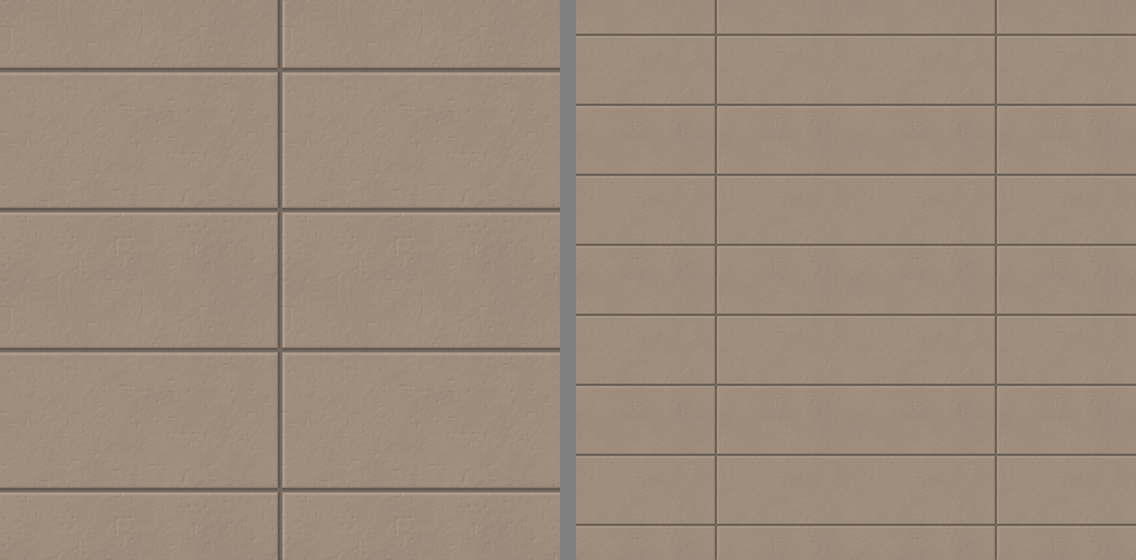
Left, the tile; right, the same tile 2 across and 2 down.
This texture is drawn by a three.js fragment shader. Its source:

```glsl
varying vec2 vUv;

float hash(vec2 p) {
  vec3 q = fract(p.xyx * vec3(0.1031, 0.1030, 0.0973));
  q += dot(q, q.yzx + 33.33);
  return fract((q.x + q.y) * q.z);
}

// Value noise that wraps every 'cells' cells
float wrapNoise(vec2 p, float cells) {
  p *= cells;
  vec2 i = floor(p);
  vec2 f = fract(p);
  f = f * f * (3.0 - 2.0 * f);
  vec2 a = mod(i, cells);
  vec2 b = mod(i + 1.0, cells);
  return mix(mix(hash(a), hash(vec2(b.x, a.y)), f.x),
             mix(hash(vec2(a.x, b.y)), hash(b), f.x), f.y);
}

// Fired clay relief: fine grain, soft lumps and sparse pits
float clayHeight(vec2 p) {
  float grain = 0.30 * wrapNoise(p, 128.0) + 0.35 * wrapNoise(p + 0.37, 73.0);
  float lumps = 0.35 * wrapNoise(p + 0.61, 31.0);
  float pits = smoothstep(0.80, 0.98, wrapNoise(p + 0.19, 53.0));
  float patches = smoothstep(0.35, 0.75, wrapNoise(p + 0.83, 11.0));
  return grain * mix(0.65, 1.0, patches) + lumps - 0.45 * pits;
}

void main() {
  // Offset from the nearest joint, positive on the lit edge below and right
  vec2 side = vec2(fract(vUv.x) - 0.5, (0.5 - fract(vUv.y * 4.0)) / 4.0);

  // Surface relief repeats twice each way, lit from the upper left
  vec2 p = vUv * 2.0;
  float relief = clayHeight(p) - clayHeight(p + vec2(-0.003, 0.003));
  float tone = 0.6 * wrapNoise(p, 5.0) + 0.4 * wrapNoise(p + 0.43, 13.0) - 0.5;

  vec3 clay = vec3(0.620, 0.550, 0.490);
  vec3 litEdge = vec3(0.690, 0.630, 0.570);
  vec3 jointFloor = vec3(0.460, 0.410, 0.370);
  vec3 jointShadow = vec3(0.385, 0.345, 0.305);

  // Joints and bevels, x for the vertical ones and y for the horizontal
  vec2 joint = 1.0 - smoothstep(0.0036, 0.0050, abs(side));
  vec2 shadow = joint * (1.0 - smoothstep(-0.0012, 0.0012, side));
  vec2 lit = smoothstep(0.0036, 0.0050, side) * (1.0 - smoothstep(0.0065, 0.0115, side));
  vec2 shaded = smoothstep(-0.0085, -0.0045, side) * (1.0 - step(0.0, side));

  vec3 color = clay + tone * vec3(0.022, 0.016, 0.014);
  color = mix(color, litEdge, 0.9 * max(lit.x, lit.y));
  color *= 1.0 - 0.05 * max(shaded.x, shaded.y);

  // The shadow opens up where joints cross
  float inShadow = max(shadow.x * (1.0 - joint.y), shadow.y * (1.0 - joint.x));
  float inJoint = max(joint.x, joint.y);
  color = mix(color, mix(jointFloor, jointShadow, inShadow), inJoint);

  color *= 1.0 + 0.16 * relief * (1.0 - 0.5 * inJoint);
  gl_FragColor = vec4(color, 1.0);
}
```
